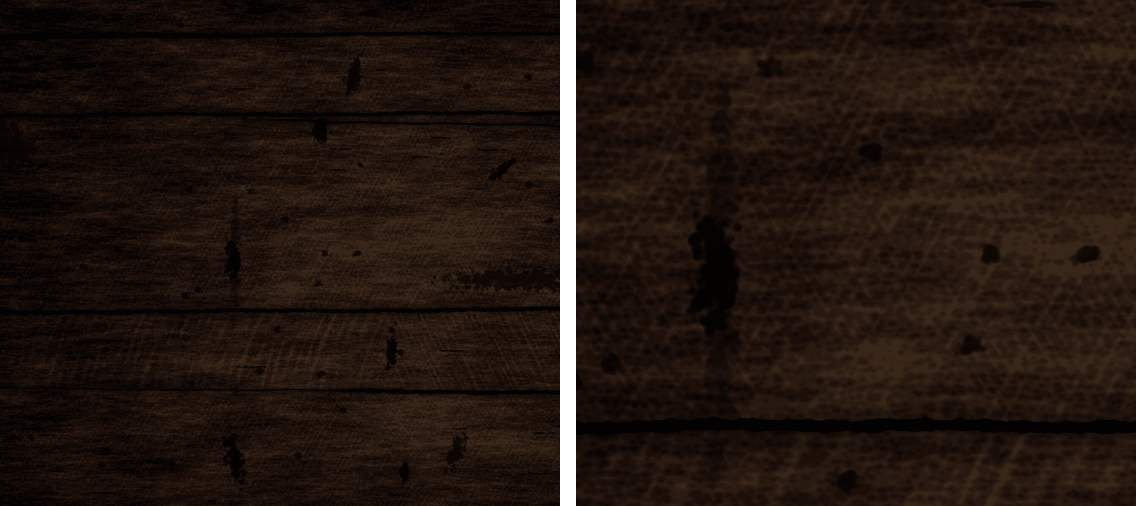
Left, the full canvas; right, a detail of the centre.
A WebGL 1 fragment shader for this texture:

```glsl
precision highp float;
// Dark, worn wooden planks with black seams, slanted saw marks, stains and pits.
uniform vec2 u_resolution;

const vec3 SOOT = vec3(0.012, 0.005, 0.004);
const vec3 UMBER = vec3(0.06, 0.03, 0.02);
const vec3 BARK = vec3(0.11, 0.06, 0.04);
const vec3 WALNUT = vec3(0.16, 0.10, 0.065);
const vec3 HONEY = vec3(0.22, 0.148, 0.093);

vec2 hash2(vec2 p) {
  return fract(sin(vec2(dot(p, vec2(127.1, 311.7)), dot(p, vec2(269.5, 183.3)))) * 4375.85);
}

// Cellular noise: x = distance to the nearest seed, y = random value of that seed
vec2 cellular(vec2 p) {
  vec2 cell = floor(p), f = fract(p), nearest = vec2(9.0, 0.0);
  for (int j = -1; j <= 1; j++) {
    for (int i = -1; i <= 1; i++) {
      vec2 offset = vec2(float(i), float(j));
      vec2 seed = hash2(cell + offset);
      float d = length(offset + seed - f);
      if (d < nearest.x) nearest = vec2(d, fract(seed.x * 17.0 + seed.y * 31.0));
    }
  }
  return nearest;
}

// Long fibres: stretched cellular octaves, centred on zero
float grain(vec2 p) {
  float sum = 0.0, amp = 0.33;
  vec2 scale = vec2(2.2, 22.0);
  p.y += 0.003 * sin(p.x * 5.0 + p.y * 9.0) + 0.001 * sin(p.x * 17.0);
  for (int i = 0; i < 4; i++) {
    sum += amp * (cellular(p * scale + float(i) * 7.3).x - 0.45);
    scale *= vec2(2.5, 2.05);
    amp *= 1.05;
  }
  return sum;
}

// Slanted, bent blade strokes that come and go in patches
float sawMarks(vec2 p, float lean, float bend, float pitch) {
  float u = (p.x - lean * p.y - bend * p.y * p.y) / pitch;
  float wobble = 1.3 * sin(u * 0.7) + 0.8 * sin(u * 1.9 + p.y * 12.0);
  float stroke = 0.5 + 0.5 * sin(6.2832 * u + wobble);
  float worn = cellular(vec2(u * 0.45, p.y * 11.0)).x;
  return (stroke * stroke * stroke - 0.31) * smoothstep(0.15, 0.7, worn);
}

// Height of a wavering seam line at x
float seamHeight(float x, float base, float slope, float phase) {
  return base + slope * x + 0.0011 * sin(x * 11.0 + phase) + 0.0007 * sin(x * 41.0 + phase * 3.0);
}

// Dark gap with ragged lips and a soft shadow
float gap(float d, float radius, float rough) {
  float edge = abs(d) - radius * (0.6 + 1.0 * rough);
  float aa = 0.0004 + 0.5 / u_resolution.y;
  return max(1.0 - smoothstep(-aa, aa, edge), 0.4 * exp(-max(edge, 0.0) * 190.0));
}

float stain(vec2 p, vec2 centre, vec2 radius, float lean, float rough) {
  vec2 q = p - centre;
  q.x -= lean * q.y;
  return 1.0 - smoothstep(0.65, 1.15, length(q / radius) + 1.9 * (rough - 0.45));
}

// Scattered ragged holes, only in some of the cells
float pits(vec2 p, vec2 scale, float share, float rough) {
  vec2 c = cellular(p * scale);
  return (1.0 - smoothstep(0.08, 0.16, c.x + 0.22 * (rough - 0.4))) * step(1.0 - share, c.y);
}

vec3 woodColour(float tone) {
  vec3 c = mix(SOOT, UMBER, smoothstep(-0.08, 0.16, tone));
  c = mix(c, BARK, smoothstep(0.16, 0.43, tone));
  c = mix(c, WALNUT, smoothstep(0.43, 0.69, tone));
  return mix(c, HONEY, smoothstep(0.69, 1.0, tone));
}

void main() {
  vec2 uv = gl_FragCoord.xy / u_resolution;
  vec2 p = gl_FragCoord.xy / u_resolution.y;
  float rough = 0.6 * cellular(p * vec2(60.0, 45.0)).x + 0.4 * cellular(p * 130.0).x;

  // Seams, bottom to top, and the plank each point lies on
  float d1 = p.y - seamHeight(p.x, 0.233, -0.008, 1.0);
  float d2 = p.y - seamHeight(p.x, 0.383, 0.005, 2.6);
  float d3 = p.y - seamHeight(p.x, 0.772, 0.004, 4.1);
  float d4 = p.y - seamHeight(p.x, 0.927, 0.007, 5.7);
  float dSplit = p.y - seamHeight(p.x, 0.774, -0.021, 3.0);
  float plank = step(0.0, d1) + step(0.0, d2) + step(0.0, d3) + step(0.0, d4);
  float dark = gap(d1, mix(0.0014, 0.0042, smoothstep(0.62, 0.72, p.x)), rough);
  dark = max(dark, gap(d2, 0.0042, rough));
  dark = max(dark, gap(d3, 0.0038, rough));
  dark = max(dark, gap(d4, mix(0.0062, 0.0028, uv.x), rough));
  dark = max(dark, gap(dSplit, 0.0024, rough) * smoothstep(0.35, 0.6, p.x));

  // Uneven light, brightest right of centre
  float glow = 1.0 - smoothstep(0.0, 1.0, length((uv - vec2(0.73, 0.45)) * vec2(0.98, 1.08)));
  float tone = mix(0.11, 0.79, glow) + 0.05 * sin(plank * 2.4 + 0.8);

  // Fibres, pores and broad blotches
  tone += 0.95 * grain(p + plank * vec2(3.7, 1.9));
  tone += 0.4 * (cellular(p * vec2(150.0, 210.0)).x - 0.45);
  tone += 0.32 * (cellular(p * vec2(5.0, 8.0) + plank * 5.0).x - 0.45);

  // Saw marks: coarse arcs on the narrow lower plank, fine hatching elsewhere
  float lowPlank = step(0.0, d1) * step(d2, 0.0);
  float turn = smoothstep(0.66, 0.84, p.x);
  float arcs = mix(sawMarks(p, -0.2, 0.9, 0.021), sawMarks(p, -0.55, 0.1, 0.014), turn);
  float hatch = sawMarks(p, 0.55, 0.0, 0.012) + 0.7 * sawMarks(p, -0.9, 0.3, 0.009);
  tone += mix(0.22 * hatch, 0.36 * arcs + 0.1 * hatch, lowPlank) * (0.4 + 0.6 * glow);

  // Nail stains, knots, pits and short fibre tears
  float mark = stain(p, vec2(0.461, 0.487), vec2(0.015, 0.040), 0.0, rough);
  mark = max(mark, stain(p, vec2(0.462, 0.095), vec2(0.016, 0.045), -0.2, rough));
  mark = max(mark, stain(p, vec2(0.991, 0.665), vec2(0.016, 0.018), 1.0, rough));
  mark = max(mark, stain(p, vec2(0.774, 0.311), vec2(0.011, 0.036), 0.1, rough));
  mark = max(mark, stain(p, vec2(0.634, 0.743), vec2(0.015, 0.026), 0.0, rough));
  mark = max(mark, 0.8 * stain(p, vec2(0.699, 0.852), vec2(0.014, 0.036), 0.3, rough));
  mark = max(mark, stain(p, vec2(0.801, 0.066), vec2(0.010, 0.017), 0.0, rough));
  mark = max(mark, 0.7 * stain(p, vec2(0.900, 0.105), vec2(0.014, 0.034), 0.4, rough));
  mark = max(mark, 0.6 * stain(p, vec2(1.030, 0.447), vec2(0.130, 0.020), 0.0, rough));
  mark = max(mark, 0.6 * stain(p, vec2(0.020, 0.715), vec2(0.045, 0.050), -0.5, rough));
  mark = max(mark, 0.35 * stain(p, vec2(0.464, 0.480), vec2(0.010, 0.130), 0.0, rough));
  mark = max(mark, 0.7 * pits(p, vec2(16.0, 20.0), 0.09, rough));
  mark = max(mark, 0.6 * pits(p + 4.0, vec2(5.0, 60.0), 0.14, rough));

  vec3 colour = woodColour(tone * (1.0 - 0.6 * mark));
  gl_FragColor = vec4(mix(colour, SOOT, max(dark, 0.9 * mark)), 1.0);
}
```
